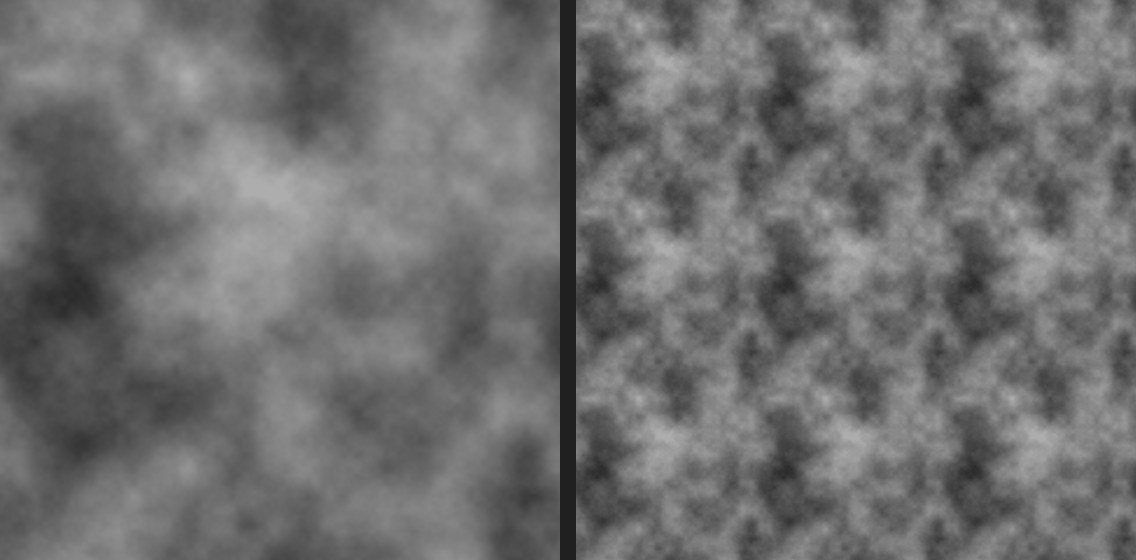
Left: one tile. Right: repeated 3 by 3.
This texture is drawn by a three.js fragment shader. Its source:

```glsl
varying vec2 vUv;

const float BASE_CELLS = 5.0;
const int OCTAVES = 6;
const float MEAN_GREY = 0.385;
const float CONTRAST = 0.83;

float hash(vec2 p, float seed) {
  return fract(sin(dot(p, vec2(127.1, 311.7)) + seed * 74.7) * 43758.5453);
}

// Value noise on a lattice that wraps after a whole number of cells
float tileNoise(vec2 p, float cells, float seed) {
  vec2 cell = floor(p);
  vec2 f = fract(p);
  vec2 blend = f * f * (3.0 - 2.0 * f);
  vec2 lo = mod(cell, cells);
  vec2 hi = mod(cell + 1.0, cells);
  float bottom = mix(hash(lo, seed), hash(vec2(hi.x, lo.y), seed), blend.x);
  float top = mix(hash(vec2(lo.x, hi.y), seed), hash(hi, seed), blend.x);
  return mix(bottom, top, blend.y);
}

// Octaves double in frequency, halve in strength and shift their lattices
float cloudFbm(vec2 uv, float baseCells) {
  float sum = 0.0;
  float total = 0.0;
  float amplitude = 0.5;
  float cells = baseCells;
  for (int i = 0; i < OCTAVES; i++) {
    float seed = float(i) + 1.0;
    vec2 shift = vec2(0.37, 0.61) * seed;
    sum += amplitude * tileNoise(uv * cells + shift, cells, seed);
    total += amplitude;
    amplitude *= 0.5;
    cells *= 2.0;
  }
  return sum / total;
}

float cloudGrey(float density, float mean, float contrast) {
  return clamp(mean + contrast * (density - 0.5), 0.08, 0.68);
}

void main() {
  float density = cloudFbm(vUv, BASE_CELLS);
  gl_FragColor = vec4(vec3(cloudGrey(density, MEAN_GREY, CONTRAST)), 1.0);
}
```
